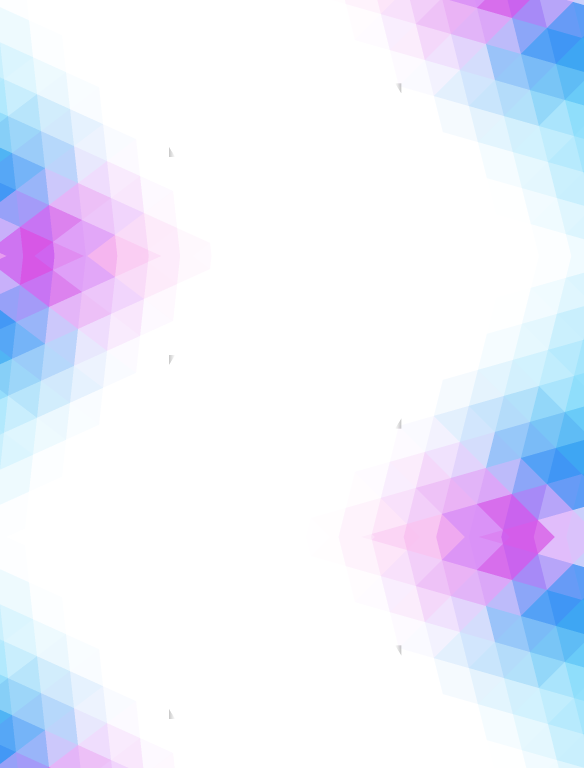
A Shadertoy shader for this background:

```glsl
const float HALF_PERIOD = 0.3659;

float cellHash(vec2 cell) {
    return fract(sin(dot(cell, vec2(127.1, 311.7))) * 43758.5);
}

// Blend towards the next colour between two positions along the ramp
vec3 rampStep(vec3 colour, vec3 next, float from, float to, float pos) {
    return mix(colour, next, clamp((pos - from) / (to - from), 0.0, 1.0));
}

vec3 hueRamp(float pos) {
    vec3 colour = vec3(0.95, 0.50, 0.88);
    colour = rampStep(colour, vec3(0.80, 0.42, 0.96), -0.059, -0.013, pos);
    colour = rampStep(colour, vec3(0.84, 0.33, 0.90), -0.013, 0.014, pos);
    colour = rampStep(colour, vec3(0.74, 0.45, 0.97), 0.022, 0.046, pos);
    colour = rampStep(colour, vec3(0.58, 0.62, 0.97), 0.046, 0.080, pos);
    colour = rampStep(colour, vec3(0.25, 0.59, 0.96), 0.080, 0.112, pos);
    colour = rampStep(colour, vec3(0.24, 0.69, 0.95), 0.125, 0.175, pos);
    return rampStep(colour, vec3(0.38, 0.82, 0.98), 0.175, 0.225, pos);
}

// Colour of the lattice triangle under p; x runs inward from the canvas side
vec3 triangleFan(vec2 p, vec2 origin, mat2 lattice, float stretch, float inset) {
    vec2 st = inverse(lattice) * (p - origin);
    vec2 cell = floor(st);
    vec2 local = st - cell;
    float upper = step(1.0, local.x + local.y);
    vec2 centre = origin + lattice * (cell + (1.0 + upper) / 3.0);

    float depth = centre.x * stretch - inset;
    float rise = max(centre.y, 0.0);
    float jitter = cellHash(cell + upper * 0.37) - 0.5;

    // Opacity falls along the slanted outline, with a paler notch at the side
    float fade = max(1.0 - (depth + 0.77 * rise) / 0.2865, 0.0);
    float opacity = min(1.45 * pow(fade, 1.4), 1.0) * (1.0 + 0.22 * jitter);
    float notch = (1.0 - smoothstep(-0.01, 0.03, depth)) * (1.0 - smoothstep(0.02, 0.06, rise));
    opacity *= 1.0 - 0.55 * notch;

    vec3 hue = hueRamp(rise - 0.6 * (depth - 0.0456) + 0.012 * jitter);
    return mix(vec3(1.0), hue, clamp(opacity, 0.0, 1.0));
}

// Tiny grey corner on the outer rim
float fleck(vec2 p, vec2 corner) {
    vec2 q = (p - corner) / vec2(0.008, 0.013);
    float inside = step(0.0, min(q.x, q.y)) * step(q.x + q.y, 1.0);
    return 1.0 - 0.22 * inside * (1.0 - q.x);
}

vec3 background(vec2 p, float aspect) {
    // Fold the height so each fan mirrors about its magenta axis
    float fold = abs(mod(p.y - 0.6667 + HALF_PERIOD, 2.0 * HALF_PERIOD) - HALF_PERIOD);
    vec2 left = vec2(p.x, fold);
    vec2 right = vec2(aspect - p.x, HALF_PERIOD - fold);

    mat2 leftLattice = mat2(0.0430, -0.0195, 0.0378, 0.0286);
    mat2 rightLattice = mat2(0.0456, -0.0130, 0.0339, 0.0339);
    vec3 colour = triangleFan(left, vec2(0.0638, 0.0664), leftLattice, 1.0, 0.0);
    colour *= triangleFan(right, vec2(0.0938, 0.0560), rightLattice, 0.9, 0.035);
    return colour * fleck(left, vec2(0.220, 0.129)) * fleck(right, vec2(0.238, 0.141));
}

void mainImage(out vec4 fragColor, in vec2 fragCoord) {
    // Average a 3 by 3 grid of samples for smooth edges
    vec3 total = vec3(0.0);
    for (int i = 0; i < 9; i++) {
        vec2 offset = (vec2(i % 3, i / 3) - 1.0) / 3.0;
        total += background((fragCoord + offset) / iResolution.y, iResolution.x / iResolution.y);
    }
    fragColor = vec4(total / 9.0, 1.0);
}
```
